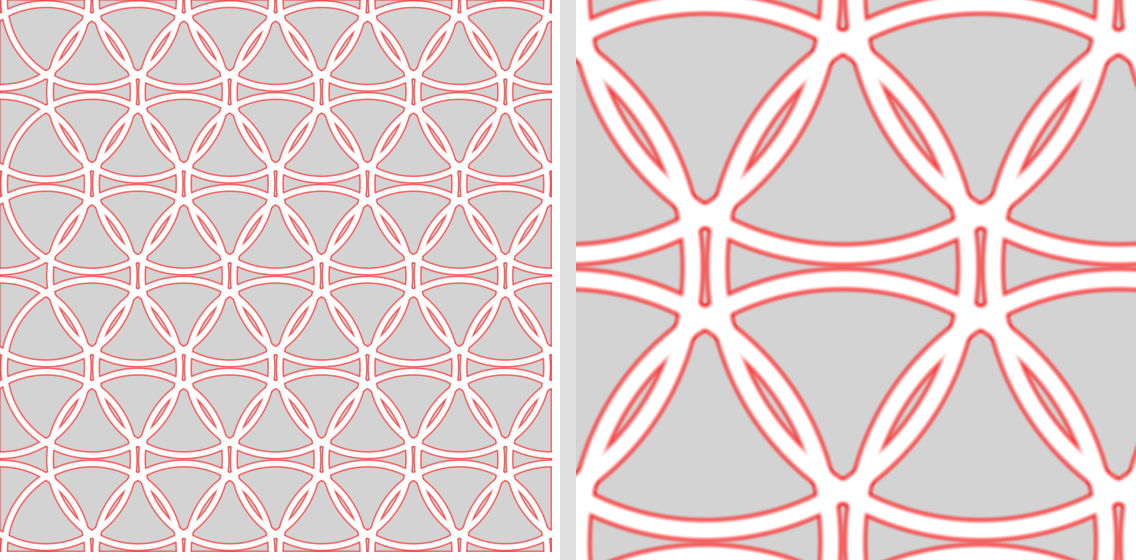
Left: the whole. Right: its middle third, enlarged.
Write a WebGL 1 fragment shader that draws this pattern.

```glsl
precision highp float;

uniform vec2 u_resolution;

// Lengths are fractions of the canvas, except RADIUS, which is in cells
#define REPEATS 6.0
#define CELL 0.1640625
#define RADIUS 0.9554
#define WHITE_HALF 0.00518
#define RED_HALF 0.00684
#define SOFTNESS 0.00195
#define BORDER 0.0012
#define GROUND vec3(0.827)
#define RED vec3(1.0, 0.04, 0.04)
#define WHITE vec3(1.0)

// Soft coverage of a band of the given half width
float band(float distanceToLine, float halfWidth) {
  return 1.0 - smoothstep(halfWidth - SOFTNESS, halfWidth + SOFTNESS, distanceToLine);
}

// Parts left uncovered by rings: x outside the red casing, y outside the white core
vec2 ringGaps(vec2 cell) {
  vec2 gaps = vec2(1.0);
  for (int j = -1; j <= 2; j++) {
    float row = floor(cell.y) + float(j);
    float shift = 0.5 * mod(row, 2.0);
    for (int i = -1; i <= 2; i++) {
      float column = floor(cell.x - shift) + float(i);
      // Every row starts at column zero, so shifted rows leave the left edge open
      if (column >= 0.0) {
        vec2 center = vec2(column + shift, row);
        float d = abs(length(cell - center) - RADIUS) * CELL;
        gaps *= 1.0 - vec2(band(d, RED_HALF), band(d, WHITE_HALF));
      }
    }
  }
  return gaps;
}

void main() {
  vec2 canvas = gl_FragCoord.xy / u_resolution;
  // Cells are counted from the top left corner
  vec2 cell = vec2(canvas.x, 1.0 - canvas.y) / CELL;
  vec2 gaps = ringGaps(cell);

  // Thin red rim around the panel, beneath the white rings
  vec2 inset = min(cell, REPEATS - cell) * CELL;
  float edge = min(inset.x, inset.y);
  float ground = gaps.x * (1.0 - 0.6 * band(edge, BORDER));

  vec3 color = GROUND * ground + RED * (gaps.y - ground) + WHITE * (1.0 - gaps.y);

  // Plain margin on the right and at the bottom
  float panel = smoothstep(-0.5 * SOFTNESS, 0.5 * SOFTNESS, edge + 0.5 * SOFTNESS);
  gl_FragColor = vec4(mix(WHITE, color, panel), 1.0);
}
```
